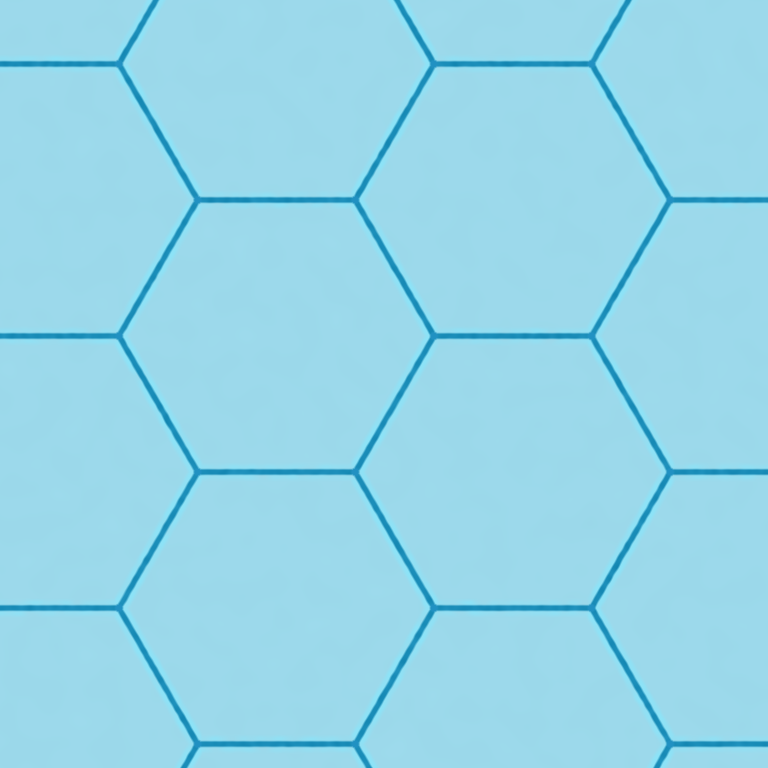
A Shadertoy shader for this pattern:

```glsl
// Flat-topped honeycomb of thin teal outlines on pale blue, with a faint uneven halo.
#define CELL_HEIGHT 0.3542
#define CELL_CENTER vec2(0.3600, 0.5625)
#define X_STRETCH 1.003
#define LINE_HALF 0.0036
#define LINE_SOFT 0.0018
#define JOINT_RADIUS 0.0052
#define HALO_WIDTH 0.0105
#define FILL_COLOR vec3(0.61, 0.85, 0.92)
#define HALO_COLOR vec3(0.55, 0.89, 0.97)
#define LINE_COLOR vec3(0.10, 0.55, 0.72)
#define JOINT_COLOR vec3(0.13, 0.57, 0.76)

const float ROOT3 = 1.7320508;

vec2 hashGradient(vec2 cell) {
    vec2 h = vec2(dot(cell, vec2(127.1, 311.7)), dot(cell, vec2(269.5, 183.3)));
    return 2.0 * fract(sin(h) * 43758.5) - 1.0;
}

float gradientNoise(vec2 p) {
    vec2 i = floor(p), f = fract(p);
    vec2 u = f * f * f * (f * (f * 6.0 - 15.0) + 10.0);
    float a = dot(hashGradient(i), f);
    float b = dot(hashGradient(i + vec2(1, 0)), f - vec2(1, 0));
    float c = dot(hashGradient(i + vec2(0, 1)), f - vec2(0, 1));
    float d = dot(hashGradient(i + vec2(1, 1)), f - vec2(1, 1));
    return mix(mix(a, b, u.x), mix(c, d, u.x), u.y);
}

// Offset from the nearest cell center, on two interleaved rectangular lattices
vec2 hexOffset(vec2 p) {
    vec2 period = CELL_HEIGHT * vec2(ROOT3, 1.0);
    vec2 a = mod(p + 0.5 * period, period) - 0.5 * period;
    vec2 b = mod(p, period) - 0.5 * period;
    return dot(a, a) < dot(b, b) ? a : b;
}

void mainImage(out vec4 fragColor, in vec2 fragCoord) {
    vec2 uv = fragCoord / iResolution.y;
    vec2 p = (uv - CELL_CENTER) / vec2(X_STRETCH, 1.0);
    vec2 q = abs(hexOffset(p));

    // Distances to the nearest side and the nearest corner
    float slantReach = dot(q, vec2(0.5 * ROOT3, 0.5));
    float edge = 0.5 * CELL_HEIGHT - max(q.y, slantReach);
    float side = CELL_HEIGHT / ROOT3;
    float corner = min(length(q - vec2(side, 0.0)),
                       length(q - 0.5 * vec2(side, CELL_HEIGHT)));

    // Slight raggedness, stronger along the slanted sides
    float slanted = smoothstep(-0.004, 0.004, slantReach - q.y);
    float ragged = gradientNoise(uv * 90.0);
    edge += ragged * mix(0.0003, 0.0009, slanted);

    float soft = max(LINE_SOFT, 0.75 / iResolution.y);
    float line = 1.0 - smoothstep(-soft, soft, edge - LINE_HALF);
    float joint = 1.0 - smoothstep(-soft, soft, corner - JOINT_RADIUS);

    // Uneven pale halo beside the strokes
    float halo = 1.0 - smoothstep(0.6 * HALO_WIDTH, 1.3 * HALO_WIDTH, edge);
    halo *= clamp(mix(0.45, 0.85, slanted) + 0.9 * gradientNoise(uv * 48.0), 0.0, 1.0);

    // Barely visible mottling of the fill
    float mottle = 0.008 * gradientNoise(uv * 24.0);
    vec3 color = mix(FILL_COLOR + mottle, HALO_COLOR, halo);
    vec3 stroke = mix(LINE_COLOR + 0.05 * ragged, JOINT_COLOR, joint);
    color = mix(color, stroke, max(line, joint));
    fragColor = vec4(color, 1.0);
}
```
